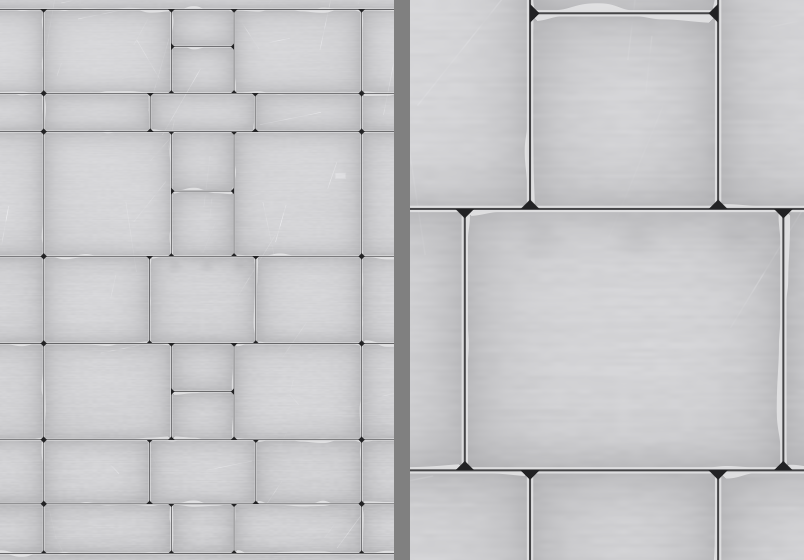
Left: the whole. Right: its middle third, enlarged.
This pattern is drawn by a WebGL 1 fragment shader. Its source:

```glsl
precision highp float;
// Brushed metal panels with cut corners, laid in rows of changing height.
uniform vec2 u_resolution;

#define PERIOD 0.5677
#define FIRST_JOINT 0.0781
#define GAP 0.0006
#define CHAMFER 0.0056
#define RIM 0.0013
#define BULGE 0.0042
#define LINE_COLOR vec3(0.27, 0.27, 0.28)
#define RIM_COLOR vec3(0.92, 0.92, 0.925)
#define METAL_LIGHT vec3(0.845, 0.845, 0.855)
#define METAL_DARK vec3(0.69, 0.69, 0.70)
#define BRUSH 0.034
#define SCRATCHES 56

float hash(vec2 p) {
  vec3 q = fract(p.xyx * vec3(0.1031, 0.1030, 0.0973));
  q += dot(q, q.yzx + 33.33);
  return fract((q.x + q.y) * q.z);
}

float noise(vec2 p) {
  vec2 i = floor(p), f = fract(p);
  f = f * f * (3.0 - 2.0 * f);
  return mix(mix(hash(i), hash(i + vec2(1.0, 0.0)), f.x),
             mix(hash(i + vec2(0.0, 1.0)), hash(i + 1.0), f.x), f.y);
}

float segmentDistance(vec2 p, vec2 a, vec2 along) {
  float t = clamp(dot(p - a, along) / dot(along, along), 0.0, 1.0);
  return length(p - a - along * t);
}

// Bounds of the panel around p, if p lies in this row.
// side: first divider as a share of the period; split: height of the middle cut.
void row(vec2 p, float top, float bottom, float side, float split,
         inout vec2 lo, inout vec2 hi) {
  if (p.y < top || p.y >= bottom) return;
  float q = (p.x - FIRST_JOINT) / PERIOD;
  float base = floor(q), f = q - base;
  float left = f < side ? 0.0 : (f < 1.0 - side ? side : 1.0 - side);
  float right = f < side ? side : (f < 1.0 - side ? 1.0 - side : 1.0);
  lo = vec2(FIRST_JOINT + PERIOD * (base + left), top);
  hi = vec2(FIRST_JOINT + PERIOD * (base + right), bottom);
  if (split > 0.0 && left == side) {
    float cut = mix(top, bottom, split);
    if (p.y < cut) hi.y = cut; else lo.y = cut;
  }
}

void findPanel(vec2 p, out vec2 lo, out vec2 hi) {
  // Plain strips above the first row and below the last.
  lo = vec2(-1.0, p.y < 0.5 ? -0.15 : 0.9883);
  hi = vec2(2.0, p.y < 0.5 ? 0.0169 : 1.15);
  row(p, 0.0169, 0.1667, 0.4014, 0.443, lo, hi);
  row(p, 0.1667, 0.2350, 0.3349, 0.0, lo, hi);
  row(p, 0.2350, 0.4577, 0.4014, 0.477, lo, hi);
  row(p, 0.4577, 0.6133, 0.3330, 0.0, lo, hi);
  row(p, 0.6133, 0.7852, 0.4014, 0.5, lo, hi);
  row(p, 0.7852, 0.8997, 0.3330, 0.0, lo, hi);
  row(p, 0.8997, 0.9883, 0.4014, 0.0, lo, hi);
}

// Fine pale scratches, denser toward the top.
float scratches(vec2 p, float px) {
  float sum = 0.0;
  for (int i = 0; i < SCRATCHES; i++) {
    float k = float(i) + 1.0;
    vec2 start = vec2(hash(vec2(k, 1.7)) * 0.75, pow(hash(vec2(k, 5.3)), 1.4));
    float angle = mix(-1.5, -0.8, hash(vec2(k, 9.1)));
    float kind = hash(vec2(k, 13.9));
    if (kind > 0.72) angle = -angle;
    if (kind < 0.15) angle = -0.2;
    float size = mix(0.02, 0.15, pow(hash(vec2(k, 17.3)), 2.0));
    float d = segmentDistance(p, start, size * vec2(cos(angle), sin(angle)));
    float strength = hash(vec2(k, 21.1)) * noise(p * 90.0 + k);
    sum += strength * (1.0 - smoothstep(0.0, 0.0004 + 0.7 * px, d));
  }
  return min(sum, 1.0);
}

// Soft dark stains in a short row, and one pale worn spot.
float stains(vec2 p) {
  float s = 0.0;
  for (int i = 0; i < 3; i++) {
    vec2 d = (p - vec2(0.312 + 0.058 * float(i), 0.476)) / vec2(0.012, 0.010);
    s -= 0.035 * exp(-dot(d, d));
  }
  vec2 w = abs(p - vec2(0.608, 0.314)) - vec2(0.007, 0.003);
  return s + 0.05 * (1.0 - smoothstep(0.0, 0.004, max(w.x, w.y)));
}

void main() {
  float px = 1.0 / u_resolution.y;
  vec2 p = vec2(gl_FragCoord.x, u_resolution.y - gl_FragCoord.y) * px;
  vec2 lo, hi;
  findPanel(p, lo, hi);
  vec2 inset = min(p - lo, hi - p);
  float edge = min(inset.x, inset.y);
  // Metal: lit centre, shaded borders, fine horizontal brushing.
  vec2 shade = 1.0 - 0.75 * exp(-inset / vec2(0.021, 0.015));
  vec3 color = mix(METAL_DARK, METAL_LIGHT, shade.x * shade.y);
  float grain = 0.5 * noise(p * vec2(16.0, 500.0)) + 0.5 * noise(p * vec2(130.0, 360.0));
  color += (grain - 0.5) * BRUSH * (0.7 + 0.6 * p.y);
  color += (noise(p * vec2(7.0, 11.0)) - 0.5) * 0.015 - 0.014 * p.y;
  color += stains(p) + 0.08 * scratches(p, px);
  // Pale rim that swells in worn patches along each side.
  bool upright = inset.x < inset.y;
  vec2 far = step(0.5 * (lo + hi), p);
  float seed = 60.0 * hash(floor(lo * 200.0 + 0.5) + (upright ? far.x : 5.0 + far.y));
  float wear = smoothstep(0.66, 1.0, noise(vec2((upright ? p.y : p.x) * 26.0, seed)));
  float rimWidth = GAP + RIM + BULGE * wear * (upright ? 0.5 : 1.0);
  color = mix(color, RIM_COLOR, 0.75 * clamp(0.5 + (rimWidth - edge) / px, 0.0, 1.0));
  // Thin joint line, and darker studs where corners are cut.
  float stud = (CHAMFER - inset.x - inset.y) * 0.7071;
  color = mix(color, LINE_COLOR, clamp(0.5 + (GAP - edge) / px, 0.0, 1.0));
  color = mix(color, 0.5 * LINE_COLOR, clamp(0.5 + stud / px, 0.0, 1.0));
  gl_FragColor = vec4(color, 1.0);
}
```
